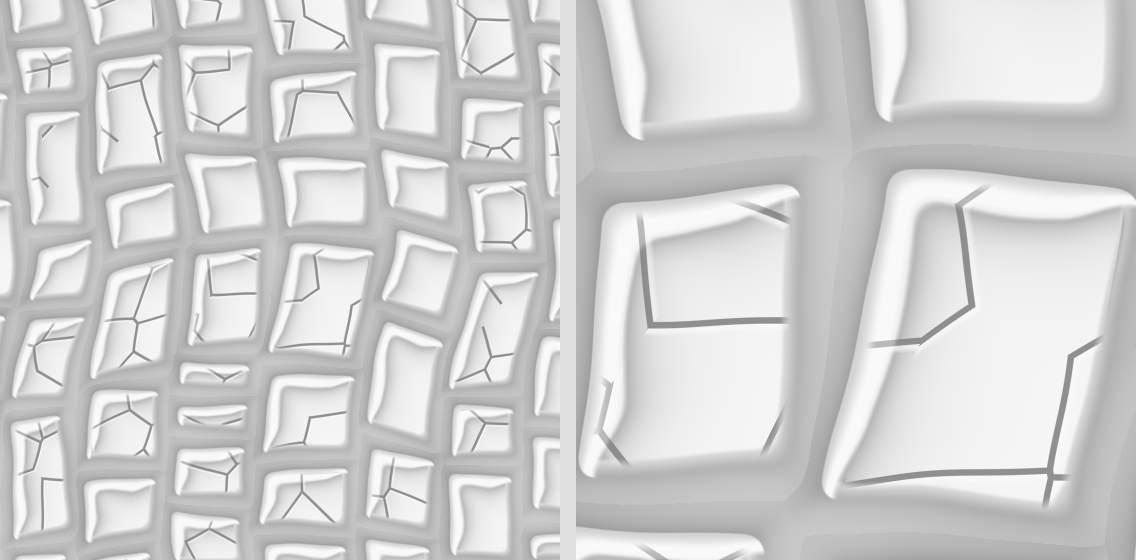
Left, the full canvas; right, a detail of the centre.
Give the GLSL for this texture map, as a WebGL 1 fragment shader.

```glsl
precision highp float;
// Pale cracked stones with raised left and top rims, set in soft grey grooves.
// Jittered columns and rows give tilted quads; side distances drive the shading,
// and cellular edges inside each stone draw the cracks.
uniform vec2 u_resolution;

const float COLUMNS = 6.2;        // stones across the canvas
const float ROW_HEIGHT = 1.12;    // mean row height in column widths
const float COLUMN_JITTER = 0.32;
const float ROW_JITTER = 0.45;
const float SPLIT_SHARE = 0.17;   // cells divided into two small stones
const float GAP = 0.105;          // half width of a groove
const float ROUNDING = 0.09;
const float RIM_WIDTH = 0.135;
const float BEVEL = 0.06;         // soft step on the right and bottom
const float CRACKED_SHARE = 0.62;
const float CRACK_SCALE = 1.75;
const float CRACK_WIDTH = 0.011;
const float GROOVE_TONE = 0.815;
const float FACE_TONE = 0.965;
const float RIM_TONE = 0.975;
const float CRACK_TONE = 0.52;

float hash(vec2 p) {
  return fract(sin(dot(p, vec2(127.1, 311.7))) * 43758.55);
}

vec2 hash2(vec2 p) {
  return vec2(hash(p), hash(p + 37.3));
}

float smoothMin(float a, float b, float k) {
  float h = max(k - abs(a - b), 0.0) / k;
  return min(a, b) - h * h * k * 0.25;
}

float columnEdge(float c) {
  return c + COLUMN_JITTER * (hash(vec2(c, 4.7)) - 0.5);
}

float rowEdge(float c, float r) {
  return ROW_HEIGHT * (r + ROW_JITTER * (hash(vec2(c, r + 9.2)) - 0.5) + hash(vec2(c, 1.3)));
}

// Inward distances to the left, right, top and bottom sides of a tilted quad.
vec4 sideDistances(vec2 q, vec2 halfSize, vec2 seed) {
  vec4 tilt = 0.16 * (hash(seed + 2.1) - 0.5) * vec4(1.0, -1.0, 1.0, -1.0);
  tilt += 0.2 * (vec4(hash2(seed + 5.4), hash2(seed + 8.8)) - 0.5);
  return halfSize.xxyy + vec4(q.x, -q.x, -q.y, q.y) + tilt * q.yyxx;
}

// Distance to the nearest kept cell edge, and how far that edge faces the light.
vec2 crackEdge(vec2 p) {
  vec2 base = floor(p), nearCell = base, toNear = vec2(9.0);
  for (int j = -1; j <= 1; j++)
    for (int i = -1; i <= 1; i++) {
      vec2 cell = base + vec2(float(i), float(j));
      vec2 r = cell + 0.15 + 0.7 * hash2(cell) - p;
      if (dot(r, r) < dot(toNear, toNear)) { toNear = r; nearCell = cell; }
    }
  vec2 edge = vec2(9.0, 0.0);
  for (int j = -2; j <= 2; j++)
    for (int i = -2; i <= 2; i++) {
      vec2 cell = nearCell + vec2(float(i), float(j));
      vec2 r = cell + 0.15 + 0.7 * hash2(cell) - p;
      vec2 across = r - toNear;
      bool kept = hash(cell + nearCell + 0.5) > 0.22;
      if (kept && dot(across, across) > 0.0001) {
        vec2 n = normalize(across);
        float d = dot(0.5 * (toNear + r), n);
        if (d < edge.x) edge = vec2(d, dot(n, vec2(-0.6, 0.8)));
      }
    }
  return edge;
}

void main() {
  vec2 p = gl_FragCoord.xy / u_resolution.y * COLUMNS;
  float px = COLUMNS / u_resolution.y;
  p += 0.13 * sin(p.yx * vec2(1.1, 0.9) + vec2(0.7, 2.1));
  p += 0.04 * sin(p.yx * 2.7 + vec2(1.9, 0.4)) + 0.007 * sin(p.yx * 9.0);

  // Nearest stone, plus a blended height of all stones around for the grooves.
  float depth = -9.0, blend = 0.0;
  vec4 sides = vec4(0.0);
  vec2 local = vec2(0.0), id = vec2(0.0);
  for (int i = -1; i <= 1; i++) {
    float c = floor(p.x) + float(i);
    float row = floor(p.y / ROW_HEIGHT - hash(vec2(c, 1.3)));
    for (int j = -1; j <= 1; j++) {
      float r = row + float(j);
      float parts = hash(vec2(c + 6.1, r)) < SPLIT_SHARE ? 2.0 : 1.0;
      vec2 lo = vec2(columnEdge(c), rowEdge(c, r));
      vec2 size = vec2(columnEdge(c + 1.0), rowEdge(c, r + 1.0)) - lo;
      size.y /= parts;
      for (int k = 0; k < 2; k++) {
        if (float(k) >= parts) break;
        vec2 seed = vec2(c, r + 0.43 * float(k));
        vec2 q = p - lo - size * vec2(0.5, 0.5 + float(k));
        vec4 s = sideDistances(q, 0.5 * size - GAP, seed);
        float d = smoothMin(smoothMin(s.x, s.z, ROUNDING), smoothMin(s.y, s.w, ROUNDING), ROUNDING);
        blend += exp(16.0 * d);
        if (d > depth) { depth = d; sides = s; local = q; id = seed; }
      }
    }
  }
  float lit = smoothMin(sides.x, sides.z, ROUNDING);
  float shaded = smoothMin(sides.y, sides.w, ROUNDING);

  // Groove, darkest against the stones.
  float away = max(-log(blend) / 16.0, 0.0);
  float shadow = mix(0.11, 0.185, smoothstep(-0.08, 0.08, shaded - lit));
  float groove = GROOVE_TONE - shadow * exp(-away / 0.075);
  groove += 0.012 * sin(p.x * 3.1 + 2.0 * sin(p.y * 1.7));

  // Bevel and face, with the shade cast by the rim.
  float taper = mix(0.45, 1.0, smoothstep(0.0, 0.28, shaded));
  float rimWidth = RIM_WIDTH * taper * (1.0 + 0.12 * sin(7.0 * (local.x - local.y) + 20.0 * hash(id)));
  float inner = max(lit - rimWidth, 0.0);
  float face = FACE_TONE - 0.19 * exp(-inner / 0.06) - 0.09 * exp(-inner / 0.2);
  float bevel = mix(groove, 0.88, smoothstep(0.0, BEVEL + 0.02, shaded));
  float stone = mix(bevel, face, smoothstep(BEVEL - px, BEVEL + 0.012 + px, shaded));

  // Raised rim, greyer on its outer flank.
  float across = clamp(lit / rimWidth, 0.0, 1.0);
  float rim = mix(0.82, RIM_TONE, smoothstep(0.0, 0.5, across));
  rim -= 0.05 * smoothstep(0.75, 1.0, across);
  float onRim = 1.0 - smoothstep(rimWidth - 0.01 - px, rimWidth + 0.01 + px, lit);
  stone = mix(stone, rim, onRim);

  // Cracks with a bright lip on the side facing the light.
  vec2 crack = crackEdge(local * CRACK_SCALE + 40.0 * hash2(id + 3.3));
  float dist = crack.x / CRACK_SCALE;
  float cracked = step(hash(id + 7.7), CRACKED_SHARE) * smoothstep(0.03, 0.08, depth);
  float lip = (1.0 - smoothstep(0.02, 0.045, dist)) * smoothstep(0.0, 0.5, crack.y);
  float line = 1.0 - smoothstep(CRACK_WIDTH - 0.5 * px, CRACK_WIDTH + px, dist);
  stone = mix(stone, 0.98, 0.7 * lip * cracked);
  stone = mix(stone, CRACK_TONE, line * cracked * mix(0.9, 0.55, onRim));

  float tone = mix(groove, stone, smoothstep(-px, px, depth));
  gl_FragColor = vec4(vec3(tone), 1.0);
}
```
